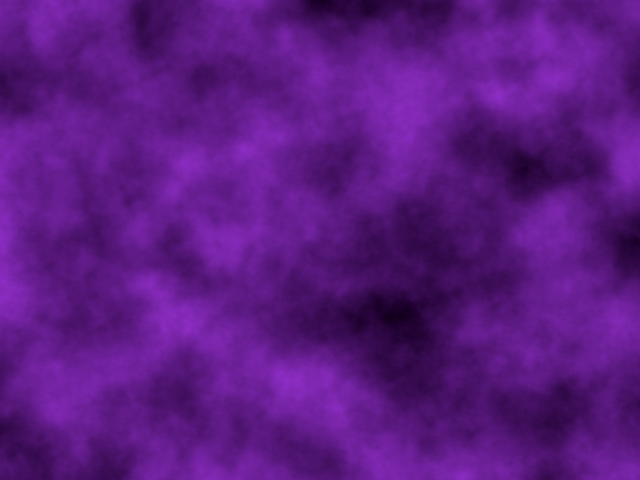
A Shadertoy shader for this texture:

```glsl
// Soft violet nebula clouds made of layered value noise.

float hash(vec2 cell) {
    return fract(sin(dot(cell, vec2(127.1, 311.7))) * 43758.5453);
}

// Smoothly interpolated random values on a unit grid
float valueNoise(vec2 p) {
    vec2 cell = floor(p);
    vec2 f = fract(p);
    vec2 w = f * f * (3.0 - 2.0 * f);
    float bottom = mix(hash(cell), hash(cell + vec2(1.0, 0.0)), w.x);
    float top = mix(hash(cell + vec2(0.0, 1.0)), hash(cell + 1.0), w.x);
    return mix(bottom, top, w.y);
}

// Six octaves, each turned to hide the grid, normalised to the range 0 to 1
float cloudDensity(vec2 p) {
    mat2 turn = mat2(0.8, 0.6, -0.6, 0.8);
    float sum = 0.0;
    float total = 0.0;
    float amplitude = 0.5;
    for (int octave = 0; octave < 6; octave++) {
        sum += amplitude * valueNoise(p);
        total += amplitude;
        amplitude *= 0.55;
        p = turn * p * 2.0 + vec2(17.3, 9.7);
    }
    return sum / total;
}

void mainImage(out vec4 fragColor, in vec2 fragCoord) {
    // Six large cloud cells fit the canvas height
    vec2 p = fragCoord / iResolution.y * 6.0 + vec2(3.0, 11.0);
    float density = cloudDensity(p);

    // Mid violet, darkened in the gaps and brightened in the billows
    vec3 midViolet = vec3(0.336, 0.09, 0.478);
    vec3 contrast = vec3(0.70, 0.28, 0.95);
    vec3 color = midViolet + contrast * (density - 0.5);

    fragColor = vec4(clamp(color, 0.0, 1.0), 1.0);
}
```
